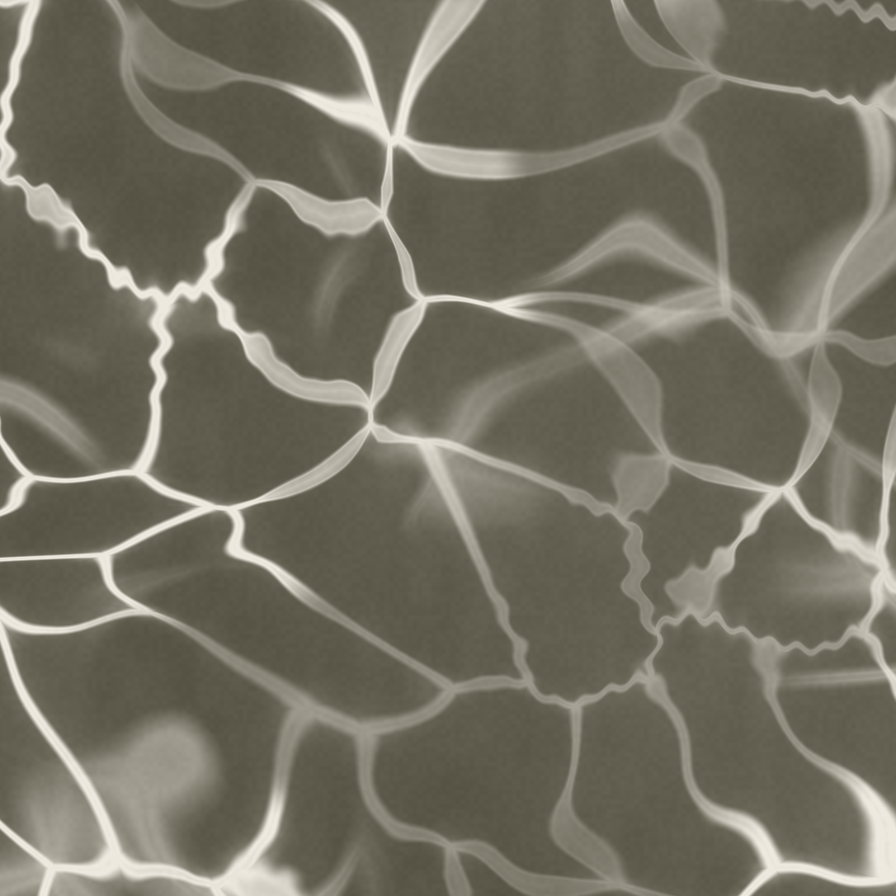
Give the GLSL for this texture, as a Shadertoy shader.

```glsl
const vec3 SHADOW = vec3(0.335, 0.325, 0.265);
const vec3 LIGHT = vec3(0.93, 0.915, 0.875);

vec2 hash2(vec2 p) {
    vec3 q = fract(p.xyx * vec3(0.1031, 0.1030, 0.0973));
    q += dot(q, q.yzx + 33.33);
    return fract((q.xx + q.yz) * q.zy);
}

// Two independent channels of smooth value noise, 0 to 1
vec2 noise2(vec2 p) {
    vec2 i = floor(p), f = fract(p);
    f = f * f * f * (f * (f * 6.0 - 15.0) + 10.0);
    return mix(mix(hash2(i), hash2(i + vec2(1, 0)), f.x),
               mix(hash2(i + vec2(0, 1)), hash2(i + vec2(1, 1)), f.x), f.y);
}

// Bends straight cell walls into flowing curves
vec2 bend(vec2 p, float amount) {
    p += amount * (noise2(p * 3.7 + 20.0) - 0.5);
    return p + 0.3 * amount * (noise2(p * 9.0 + 50.0) - 0.5);
}

// Cells stretched along a falling diagonal
vec2 stretchCells(vec2 p, vec2 density) {
    vec2 along = normalize(vec2(1.0, -0.55));
    return density * vec2(dot(p, along), dot(p, vec2(-along.y, along.x)));
}

// x: closeness to a cell wall, y: closeness to a junction of walls
vec2 cellWalls(vec2 p) {
    vec2 cell = floor(p);
    vec3 nearest = vec3(9.0);
    for (int y = -2; y <= 2; y++)
    for (int x = -2; x <= 2; x++) {
        vec2 id = cell + vec2(x, y);
        float d = length(id + 0.05 + 0.9 * hash2(id) - p);
        if (d < nearest.x) nearest = vec3(d, nearest.xy);
        else if (d < nearest.y) nearest = vec3(nearest.x, d, nearest.y);
        else nearest.z = min(nearest.z, d);
    }
    return vec2(0.5 * (nearest.y - nearest.x), nearest.z - nearest.y);
}

// Ribbon of light with a pale body, brighter rims and a soft halo
float ribbon(vec2 wall, float breadth, float softness) {
    float pinch = smoothstep(0.0, 0.35, wall.y);
    float width = mix(0.016, 0.105, breadth * pinch);
    float body = 1.0 - smoothstep(width * 0.65, width + softness, wall.x);
    float rimOffset = (wall.x - width * 0.8) / 0.014;
    float rim = exp(-rimOffset * rimOffset);
    float halo = exp(-wall.x / 0.055);
    return body * mix(0.72, 0.53, breadth) + 0.17 * rim + 0.17 * halo;
}

float screenBlend(float a, float b) {
    return 1.0 - (1.0 - a) * (1.0 - b);
}

void mainImage(out vec4 fragColor, in vec2 fragCoord) {
    vec2 uv = fragCoord / iResolution.y;

    // Small ripples that wrinkle a few strands
    float wrinkle = smoothstep(0.62, 0.8, noise2(uv * 3.0 + 71.0).x);
    vec2 p = uv + 0.005 * wrinkle * sin(uv.yx * vec2(150.0, 210.0));
    p = bend(p, 0.2);

    // Main net of caustics
    vec2 wall = cellWalls(stretchCells(p, vec2(4.2, 6.0)) + 13.0);
    float breadth = smoothstep(0.42, 0.78, noise2(uv * 5.5 + 7.0).x);
    float strength = mix(0.35, 1.0, smoothstep(0.2, 0.5, noise2(uv * 4.5 + 31.0).y));
    float net = strength * ribbon(wall, breadth, 0.026);
    float junction = exp(-dot(wall * vec2(1.0, 0.6), wall * vec2(1.0, 0.6)) / 0.0025);

    // Fainter, out of focus strands behind it
    vec2 farWall = cellWalls(stretchCells(bend(uv + 3.0, 0.26), vec2(2.8, 4.2)));
    float farFade = smoothstep(0.38, 0.75, noise2(uv * 4.0 + 90.0).x);
    float veil = 0.5 * farFade * ribbon(farWall, 0.35, 0.07);

    // Murky floor with drifting tone and fine grain
    float murk = 0.09 * noise2(uv * 4.0 + 40.0).x + 0.04 * noise2(uv * vec2(34.0, 17.0)).y;
    float grain = 0.035 * (noise2(uv * 190.0).x - 0.5);

    float glow = screenBlend(screenBlend(net, veil), 0.45 * strength * junction);
    float tone = clamp(screenBlend(glow, murk - 0.015) + grain, 0.0, 1.0);
    fragColor = vec4(mix(SHADOW, LIGHT, tone), 1.0);
}
```
